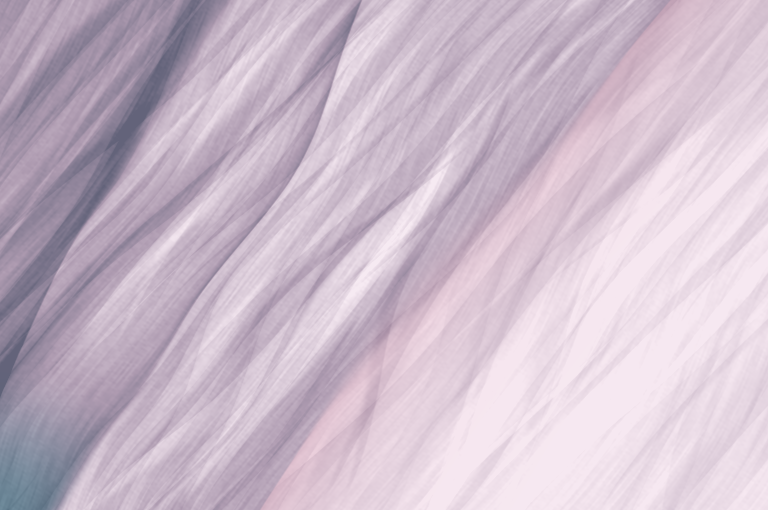
Write a Shadertoy shader that draws this texture.

```glsl
// Draped sheer fabric: diagonal folds of mauve tulle passing into pale rose.

const vec3 INK   = vec3(0.39, 0.39, 0.48);
const vec3 MAUVE = vec3(0.68, 0.605, 0.69);
const vec3 PEARL = vec3(0.955, 0.905, 0.94);
const vec3 ROSE  = vec3(0.995, 0.915, 0.93);
const vec3 TEAL  = vec3(0.66, 0.92, 0.90);
const float PI = 3.14159;

// Sine-free hashes
float hash21(vec2 p) {
    vec3 q = fract(p.xyx * 0.1031);
    q += dot(q, q.yzx + 33.33);
    return fract((q.x + q.y) * q.z);
}

vec4 hash24(vec2 p) {
    vec4 q = fract(p.xyxy * vec4(0.1031, 0.1030, 0.0973, 0.1099));
    q += dot(q, q.wzxy + 33.33);
    return fract((q.xxyz + q.yzzw) * q.zywx);
}

float valueNoise(vec2 p) {
    vec2 i = floor(p), f = fract(p);
    f = f * f * (3.0 - 2.0 * f);
    float low  = mix(hash21(i), hash21(i + vec2(1, 0)), f.x);
    float high = mix(hash21(i + vec2(0, 1)), hash21(i + vec2(1, 1)), f.x);
    return mix(low, high, f.y);
}

// Signed horizontal distance to a long fold, positive on its right
float foldDistance(vec2 p, float foot, float lean, float bow, float sway) {
    return p.x - foot - lean * p.y - bow * sin(PI * p.y) - sway * sin(2.0 * PI * p.y);
}

// Translucent tapering ribbons: one crisp hem, one fading side, a thin crease
float veils(vec2 p, int count, float seed, float width, float soft) {
    float sum = 0.0;
    for (int i = 0; i < count; i++) {
        vec4 h = hash24(vec2(float(i) * 13.7 + 1.0, seed));
        vec4 k = hash24(vec2(float(i) * 13.7 + 5.0, seed + 57.0));
        float center = mix(-0.45, 1.95, (float(i) + h.x) / float(count));
        float lean = mix(0.38, 1.05, h.y);
        float wave = 0.026 * sin(p.y * mix(4.0, 9.0, h.z) + 6.3 * h.w);
        float side = k.x < 0.65 ? -1.0 : 1.0;
        float d = side * (p.x - center - lean * (p.y - 0.5) - wave);
        float swell = smoothstep(-0.8, 0.7, sin(p.y * mix(3.0, 6.5, k.w) + 6.3 * k.z));
        float w = width * mix(0.6, 1.5, k.y) * (0.1 + 0.9 * swell);
        float body = smoothstep(-soft, soft, d) * (1.0 - smoothstep(0.45 * w, w + soft, d));
        float crease = exp(-abs(d) / (1.1 * soft));
        float strength = h.w < 0.58 ? -mix(0.4, 1.0, k.z) : mix(0.3, 0.9, k.z);
        sum += smoothstep(0.0, 0.35, swell) * (strength * body - 0.5 * k.y * crease);
    }
    return sum;
}

// Fine threads along the drape and a faint weave across it
float threads(vec2 p) {
    float across = p.x - 0.66 * p.y + 0.03 * sin(p.y * 6.0 + p.x * 3.0);
    float along = p.y + 0.66 * p.x;
    float strands = valueNoise(vec2(across * 80.0, along * 3.5)) - 0.5;
    float fibers = valueNoise(vec2(across * 200.0, along * 14.0)) - 0.5;
    float weave = valueNoise(vec2(across * 110.0, along * 190.0)) - 0.5;
    return 0.08 * strands + 0.10 * fibers + 0.055 * weave;
}

vec3 fabricColor(float tone) {
    vec3 dark = mix(INK, MAUVE, clamp(tone * 2.0, 0.0, 1.0));
    return mix(dark, PEARL, clamp(tone * 2.0 - 1.0, 0.0, 1.05));
}

void mainImage(out vec4 fragColor, in vec2 fragCoord) {
    vec2 p = fragCoord / iResolution.y;
    float soft = max(0.0025, 1.0 / iResolution.y);
    vec2 q = p;
    q.x += 0.03 * (valueNoise(p * vec2(3.0, 4.5)) - 0.5);

    // Three main folds, each sheer along part of its length
    float a = foldDistance(q, -0.07, 0.51, -0.045, 0.0);
    float b = foldDistance(q, 0.10, 0.606, 0.06, -0.02);
    float c = foldDistance(q, 0.52, 0.79, -0.015, -0.02);
    float foot = 1.0 - smoothstep(0.0, 0.45, p.y);
    float blurA = soft + 0.03 * smoothstep(0.5, 0.8, p.y);
    float blurB = soft + 0.025 * foot;
    float blurC = soft + 0.075 * pow(sin(PI * clamp(p.y, 0.0, 1.0)), 4.0);
    float pastA = smoothstep(-blurA, blurA, a);
    float pastB = smoothstep(-blurB, blurB, b);
    float pastC = smoothstep(-blurC, blurC, c);

    // Light and shade of the four panels
    float shadePanel = mix(0.31, 0.52, smoothstep(0.0, 0.22, -a)) - 0.22 * foot;
    float leftPanel = 0.68 - 0.34 * exp(min(b, 0.0) / 0.06) - 0.26 * foot;
    float middlePanel = 0.78 - 0.13 * smoothstep(0.0, 0.28, b)
                      - 0.12 * exp(min(c, 0.0) / 0.10);
    float palePanel = 0.76 + 0.20 * smoothstep(0.0, 0.35, c)
                    - 0.07 * smoothstep(0.5, 1.0, p.y);
    float tone = mix(shadePanel, leftPanel, pastA);
    tone = mix(tone, middlePanel, pastB);
    tone = mix(tone, palePanel, pastC);

    // Overlapping veils at three sizes, calmer on the pale side
    float contrast = mix(1.0, 0.58, smoothstep(-0.05, 0.2, c));
    float broad = veils(q, 36, 3.0, 0.10, soft);
    float narrow = veils(q, 54, 29.0, 0.045, soft);
    float slender = veils(q, 50, 83.0, 0.018, soft);
    tone += contrast * (0.13 * broad + 0.13 * narrow + 0.12 * slender + 0.04);
    tone += mix(1.0, 0.55, pastC) * threads(q);

    // Dark creases along the folds
    tone -= 0.07 * exp(-abs(a) / 0.006) + 0.12 * exp(-abs(b) / 0.006);
    tone -= 0.04 * exp(-abs(c) / 0.005);

    // Rose beside the right fold, teal in the lower left corner
    vec3 color = fabricColor(clamp(tone, 0.0, 1.02));
    float blush = pastC * (0.08 + 0.92 * exp(-max(c, 0.0) / 0.13));
    color *= mix(vec3(1.0), ROSE, blush);
    float corner = (1.0 - pastB) * (1.0 - smoothstep(0.0, 0.3, length(p)));
    color *= mix(vec3(1.0), TEAL, corner);
    fragColor = vec4(color, 1.0);
}
```
